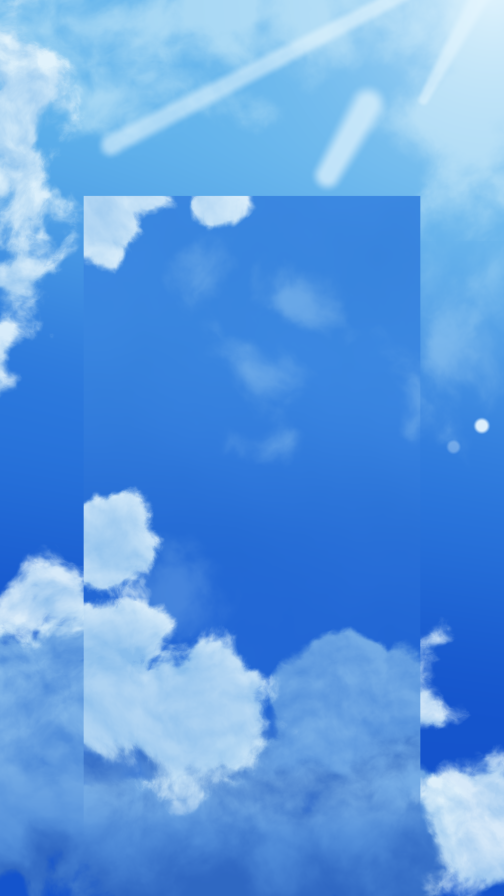
Write a Shadertoy shader that draws this texture.

```glsl
// Summer sky with drifting clouds, sun streaks and an inset pane of deeper sky.
const float HEIGHT = 16.0 / 9.0;               // canvas height in canvas widths
const vec4 PANE = vec4(0.166, 0.17, 0.834, 1.389); // left, bottom, right, top
const vec2 SUN = vec2(0.98, 1.80);
const vec3 SKY_TOP = vec3(0.36, 0.69, 0.92);
const vec3 SKY_MID = vec3(0.16, 0.46, 0.86);
const vec3 SKY_LOW = vec3(0.08, 0.33, 0.80);
const vec3 PANE_TOP = vec3(0.23, 0.53, 0.88);
const vec3 PANE_LOW = vec3(0.13, 0.40, 0.83);
const vec3 CLOUD_LIT = vec3(0.90, 0.96, 0.99);
const vec3 CLOUD_MID = vec3(0.56, 0.76, 0.93);
const vec3 CLOUD_BLUE = vec3(0.33, 0.57, 0.86);
const vec3 CLOUD_DARK = vec3(0.19, 0.41, 0.76);

// Cloud masses as ellipses: centre x, centre y, radius x, radius y
const vec4 HAZE[6] = vec4[6](
    vec4(0.50, 1.75, 0.44, 0.11), vec4(0.95, 1.60, 0.14, 0.26), vec4(0.87, 1.07, 0.07, 0.12),
    vec4(0.99, 1.22, 0.03, 0.04), vec4(0.08, 1.72, 0.14, 0.08), vec4(0.30, 1.58, 0.15, 0.06));
const vec4 SIDE[6] = vec4[6](
    vec4(0.03, 1.53, 0.09, 0.24), vec4(0.04, 1.22, 0.075, 0.11), vec4(-0.02, 1.06, 0.03, 0.14),
    vec4(0.10, 0.58, 0.085, 0.07), vec4(0.84, 0.38, 0.055, 0.11), vec4(0.96, 0.13, 0.12, 0.14));
const vec4 CORNER[6] = vec4[6](
    vec4(0.01, 0.34, 0.16, 0.19), vec4(0.13, 0.42, 0.10, 0.14), vec4(0.20, 0.22, 0.16, 0.16),
    vec4(0.03, 0.13, 0.18, 0.12), vec4(0.45, 0.10, 0.30, 0.16), vec4(0.74, 0.12, 0.16, 0.16));
const vec4 WISPS[6] = vec4[6](
    vec4(0.60, 1.20, 0.11, 0.08), vec4(0.51, 1.03, 0.075, 0.07), vec4(0.81, 1.01, 0.06, 0.11),
    vec4(0.42, 1.22, 0.05, 0.06), vec4(0.54, 0.90, 0.04, 0.015), vec4(0.33, 0.60, 0.09, 0.10));
const vec4 HEAPS[6] = vec4[6](
    vec4(0.205, 1.34, 0.07, 0.085), vec4(0.30, 1.385, 0.06, 0.025), vec4(0.42, 1.365, 0.035, 0.03),
    vec4(0.205, 0.70, 0.10, 0.105), vec4(0.21, 0.42, 0.15, 0.17), vec4(0.40, 0.36, 0.18, 0.15));
const vec4 BANK[6] = vec4[6](
    vec4(0.69, 0.36, 0.16, 0.16), vec4(0.80, 0.33, 0.14, 0.16), vec4(0.60, 0.20, 0.20, 0.14),
    vec4(0.30, 0.12, 0.30, 0.13), vec4(0.75, 0.12, 0.25, 0.16), vec4(0.50, 0.10, 0.30, 0.15));

float hash(vec2 cell) {
    vec3 h = fract(vec3(cell.xyx) * 0.1031);
    h += dot(h, h.yzx + 33.33);
    return fract((h.x + h.y) * h.z);
}

float noise(vec2 p) {
    vec2 i = floor(p), f = fract(p);
    f = f * f * (3.0 - 2.0 * f);
    return mix(mix(hash(i), hash(i + vec2(1, 0)), f.x),
               mix(hash(i + vec2(0, 1)), hash(i + vec2(1, 1)), f.x), f.y);
}

float fbm(vec2 p) {
    float sum = 0.0, gain = 0.5;
    for (int i = 0; i < 6; i++) {
        sum += gain * noise(p);
        p = mat2(1.6, 1.2, -1.2, 1.6) * p + 7.3;
        gain *= 0.5;
    }
    return sum;
}

// Approximate signed depth inside the union of the masses
float depth(vec2 p, vec4 masses[6]) {
    float d = -1.0;
    for (int i = 0; i < 6; i++) {
        vec4 m = masses[i];
        d = max(d, (1.0 - length((p - m.xy) / m.zw)) * min(m.z, m.w));
    }
    return d;
}

// Tapered streak of light from a to b
float streak(vec2 p, vec2 a, vec2 b, float widthA, float widthB) {
    vec2 ab = b - a;
    float t = dot(p - a, ab) / dot(ab, ab);
    float d = length(p - a - ab * clamp(t, 0.0, 1.0));
    float w = mix(widthA, widthB, clamp(t, 0.0, 1.0));
    return smoothstep(w, w * 0.25, d);
}

void mainImage(out vec4 fragColor, in vec2 fragCoord) {
    vec2 p = fragCoord / iResolution.xy * vec2(1.0, HEIGHT);

    // Shared cloud texture: ragged edges and relief lit from above
    vec2 warp = vec2(fbm(p * 5.0), fbm(p * 5.0 + 19.0)) - 0.5;
    vec2 q = p + 0.09 * warp;
    float tex = fbm(q * 11.0);
    float relief = tex - fbm((q + vec2(0.008, 0.018)) * 11.0);
    float ragged = tex - 0.5;
    float lit = clamp(0.55 + 1.6 * relief + 1.2 * ragged, 0.0, 1.0);

    // Outer sky, haze and sun glow
    vec3 outer = mix(SKY_LOW, SKY_MID, smoothstep(0.45, 1.0, p.y + 0.15 * p.x));
    outer = mix(outer, SKY_TOP, smoothstep(0.85, 1.55, p.y + 0.22 * (p.x - 0.4)));
    float haze = smoothstep(-0.05, 0.08, depth(q, HAZE) + 0.20 * ragged);
    outer = mix(outer, vec3(0.76, 0.90, 0.97), haze * (p.y > 1.3 ? 0.70 : 0.38));
    outer = mix(outer, vec3(0.93, 0.98, 1.0), 0.85 * exp(-4.0 * length(p - SUN)));

    // Outer clouds: shaded lower corner, then bright side clouds
    float corner = smoothstep(-0.012, 0.025, depth(q, CORNER) + 0.14 * ragged);
    vec3 cornerColor = mix(CLOUD_BLUE, CLOUD_MID, lit * smoothstep(0.05, 0.40, p.y));
    cornerColor = mix(CLOUD_DARK, cornerColor, smoothstep(-0.02, 0.22, p.y + 0.3 * ragged));
    outer = mix(outer, cornerColor, corner * 0.95);
    float side = smoothstep(-0.01, 0.045, depth(q, SIDE) + 0.22 * ragged);
    outer = mix(outer, mix(CLOUD_MID, CLOUD_LIT, lit), side * 0.92);

    // Sun streaks and lens dots
    float rays = 0.50 * streak(p, vec2(0.80, 1.79), vec2(0.22, 1.49), 0.022, 0.030);
    rays += 0.45 * streak(p, vec2(0.96, 1.80), vec2(0.84, 1.58), 0.030, 0.015);
    rays += 0.65 * streak(p, vec2(0.73, 1.57), vec2(0.65, 1.43), 0.045, 0.036);
    rays += 0.90 * smoothstep(0.018, 0.009, length(p - vec2(0.956, 0.933)));
    rays += 0.30 * smoothstep(0.016, 0.008, length(p - vec2(0.900, 0.891)));
    outer = mix(outer, vec3(0.93, 0.98, 1.0), min(rays, 0.95));

    // Pane sky with faint wisps
    vec3 inner = mix(PANE_LOW, PANE_TOP, smoothstep(0.50, 1.15, p.y + 0.12 * (p.x - 0.5)));
    inner += 0.03 * (fbm(p * 4.0) - 0.5);
    float wisp = smoothstep(-0.02, 0.08, depth(q, WISPS) + 0.16 * ragged);
    inner = mix(inner, CLOUD_MID, wisp * (p.y < 0.8 ? 0.32 : 0.55));

    // Pane clouds: blue bank behind sunlit heaps, shadowed at the base
    float bank = smoothstep(-0.006, 0.018, depth(q, BANK) + 0.10 * ragged);
    inner = mix(inner, mix(CLOUD_BLUE, CLOUD_MID, 0.65 * lit), bank * 0.92);
    float heapDepth = depth(q, HEAPS) + 0.14 * ragged;
    float heap = smoothstep(-0.006, 0.022, heapDepth);
    float rim = smoothstep(0.10, 0.0, heapDepth);
    inner = mix(inner, mix(CLOUD_MID, CLOUD_LIT, lit * (0.45 + 0.55 * rim)), heap * 0.95);
    float base = smoothstep(0.30, 0.20, p.y + 0.35 * ragged);
    inner = mix(inner, mix(CLOUD_DARK, CLOUD_MID, 0.15 + 0.6 * lit), base * 0.85);

    // Pane edges: crisp at sides and top, dissolving at the bottom
    float aa = 0.75 / iResolution.x;
    vec2 low = smoothstep(PANE.xy - vec2(aa, 0.06), PANE.xy + vec2(aa, 0.06), p);
    vec2 high = smoothstep(PANE.zw + aa, PANE.zw - aa, p);
    vec3 color = mix(outer, inner, low.x * low.y * high.x * high.y);
    fragColor = vec4(clamp(color, 0.0, 1.0), 1.0);
}
```
